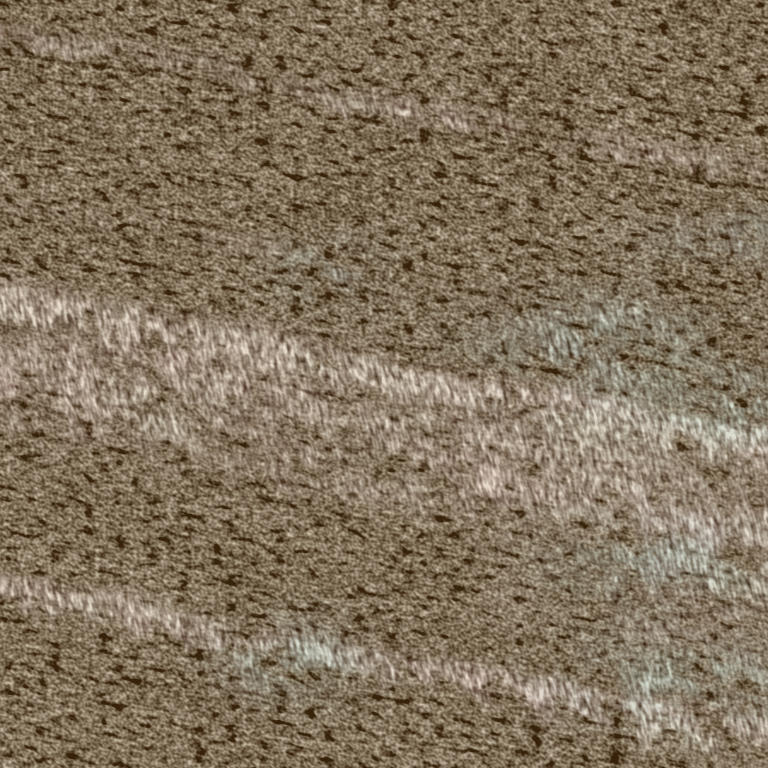
Give the GLSL for this texture, as a WebGL 2 fragment shader.

```glsl
#version 300 es
precision highp float;

uniform vec2 u_resolution;
out vec4 fragColor;

const float ROW_SLOPE = 0.19;
const float BLADE_LEAN = 0.22;
const int PATCH_COUNT = 7;

// Pale growth: centre and radii
const vec4 PATCHES[PATCH_COUNT] = vec4[](
    vec4(0.78, 0.55, 0.19, 0.085),
    vec4(0.98, 0.47, 0.15, 0.060),
    vec4(0.43, 0.65, 0.07, 0.050),
    vec4(0.97, 0.69, 0.12, 0.040),
    vec4(0.86, 0.27, 0.15, 0.075),
    vec4(0.38, 0.14, 0.11, 0.060),
    vec4(0.90, 0.11, 0.20, 0.065));

// Unit gradient from an integer cell
vec2 cellGradient(vec2 cell, uint seed) {
    uvec2 q = uvec2(ivec2(cell));
    uint h = q.x * 1597u + q.y * 51749u + seed * 7919u;
    h = (h ^ (h >> 15u)) * 2246822u;
    h = (h ^ (h >> 13u)) * 3266489u;
    h ^= h >> 16u;
    float angle = float(h & 65535u) / 65536.0 * 6.28319;
    return vec2(cos(angle), sin(angle));
}

float gradientNoise(vec2 p, uint seed) {
    vec2 cell = floor(p), f = p - cell;
    vec2 w = f * f * f * (f * (f * 6.0 - 15.0) + 10.0);
    vec2 e = vec2(1.0, 0.0);
    float a = dot(cellGradient(cell, seed), f);
    float b = dot(cellGradient(cell + e.xy, seed), f - e.xy);
    float c = dot(cellGradient(cell + e.yx, seed), f - e.yx);
    float d = dot(cellGradient(cell + e.xx, seed), f - e.xx);
    return mix(mix(a, b, w.x), mix(c, d, w.x), w.y);
}

float fractalNoise(vec2 p, uint seed) {
    float sum = 0.0, gain = 1.0;
    for (uint i = 0u; i < 4u; i++) {
        sum += gain * gradientNoise(p, seed + i);
        p = p * 2.03 + 5.7;
        gain *= 0.6;
    }
    return sum;
}

float band(float v, float centre, float width) {
    float d = (v - centre) / width;
    return exp(-d * d);
}

// Speckled earth with small clods stretched along the rows
float soilGrain(vec2 rows) {
    float clods = gradientNoise(rows * vec2(48.0, 105.0), 13u);
    return 0.55 * gradientNoise(rows * vec2(115.0, 190.0), 11u)
         + 0.62 * gradientNoise(rows * vec2(225.0, 255.0), 12u)
         + 0.38 * clods - 0.5 * smoothstep(0.2, 0.5, -clods);
}

// Upright leaning blades
float bladeGrain(vec2 leaning) {
    return 0.70 * gradientNoise(leaning * vec2(155.0, 56.0), 21u)
         + 0.60 * gradientNoise(leaning * vec2(235.0, 105.0), 22u)
         + 0.38 * gradientNoise(leaning * vec2(62.0, 36.0), 23u);
}

float growthMask(vec2 p, float breakup) {
    float bare = 1.0;
    for (int i = 0; i < PATCH_COUNT; i++) {
        vec2 d = (p - PATCHES[i].xy) / PATCHES[i].zw;
        bare *= 1.0 - 0.9 * exp(-dot(d, d) * 1.2);
    }
    return (1.0 - bare) * smoothstep(-0.75, 0.3, breakup);
}

// Density of dry grass across the sloping rows
float grassDensity(vec2 p, float v) {
    float ridge = band(v, 0.612, 0.022) * 0.62;
    float meadow = band(v, 0.53, 0.105) * 0.52;
    float lower = band(v, 0.235, 0.024) * mix(0.75, 0.4, p.x);
    float upper = band(v, 0.965, 0.022) * 0.42 + band(v, 0.74, 0.03) * 0.22;
    float corner = smoothstep(0.45, 1.0, p.x) * band(v, 0.32, 0.2) * 0.35;
    return ridge + meadow + lower + upper + corner;
}

// Wheel tracks and short broken furrows
float furrowMask(vec2 rows, float v) {
    float gaps = smoothstep(-0.3, 0.25, gradientNoise(rows * vec2(24.0, 50.0), 31u));
    float tracks = band(v, 0.963, 0.003) + band(v, 0.940, 0.0035)
                 + 0.5 * band(v, 0.715, 0.004);
    float lines = smoothstep(0.2, 0.55, gradientNoise(rows * vec2(18.0, 85.0), 32u));
    return tracks * gaps * 0.36 + lines * 0.26;
}

void main() {
    vec2 p = gl_FragCoord.xy / u_resolution;
    vec2 rows = vec2(p.x, p.y + ROW_SLOPE * p.x);
    vec2 leaning = vec2(p.x + BLADE_LEAN * p.y, p.y);
    float breakup = fractalNoise(rows * vec2(8.0, 17.0), 51u);
    float hue = fractalNoise(rows * vec2(5.0, 11.0), 61u);

    // Ragged tufts scatter the edges of every grassy strip
    float tufts = fractalNoise(leaning * vec2(30.0, 24.0), 71u);
    float v = rows.y + 0.012 * gradientNoise(rows * vec2(5.0, 9.0), 41u);
    float density = grassDensity(p, v + 0.022 * tufts);
    float grass = clamp(density * (1.0 + 0.6 * breakup + 0.7 * tufts), 0.0, 1.0);
    float growth = growthMask(p, breakup + 0.5 * tufts);

    // Brightness of earth and of cover
    float earth = soilGrain(rows);
    float soil = 0.35 + 0.10 * breakup + 0.88 * earth;
    float blades = 0.46 + 0.30 * grass + 0.92 * bladeGrain(leaning) + 0.28 * earth;
    float cover = smoothstep(0.05, 0.75, max(grass, growth * 0.75) + 0.12 * tufts);
    float tone = mix(soil, blades, cover) + 0.09 * growth;
    tone -= furrowMask(rows, v) * (1.0 - 0.5 * cover);
    tone = clamp(tone, -0.22, 1.15);

    // Warm earth, pinkish straw and grey-green growth
    vec3 colour = mix(vec3(0.32, 0.25, 0.17), vec3(0.82, 0.78, 0.71), tone);
    colour += vec3(0.006, 0.0, -0.014) * (1.0 - cover);
    colour += vec3(0.008, -0.005, 0.004) * cover * (1.0 + 2.0 * hue);
    colour = mix(colour, colour * vec3(0.92, 1.01, 1.03), clamp(growth * 1.1, 0.0, 1.0));
    fragColor = vec4(clamp(colour, 0.0, 1.0), 1.0);
}
```
